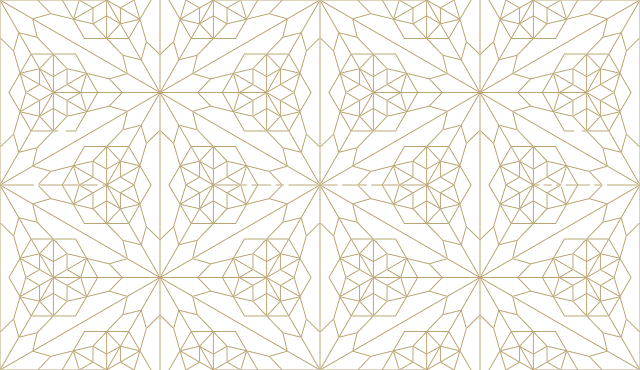
This pattern is drawn by a Shadertoy shader. Its source:

```glsl
// Seamless gold line lattice of twelve-ray stars and six-petal flowers on white.

float hash(float n) {
    n = fract(n * 0.1031);
    n *= n + 33.33;
    return fract(n * (n + n));
}

float segmentDist(vec2 p, vec2 a, vec2 b) {
    vec2 ab = b - a;
    return length(p - a - ab * clamp(dot(p - a, ab) / dot(ab, ab), 0.0, 1.0));
}

vec2 polar(float radius, float degrees) {
    return radius * vec2(cos(radians(degrees)), sin(radians(degrees)));
}

// Mirrors the plane into the wedge from 0 to 30 degrees.
vec2 foldSixfold(vec2 p) {
    p = abs(p);
    vec2 normal = polar(1.0, 120.0);
    p -= 2.0 * max(dot(p, normal), 0.0) * normal;
    return vec2(p.x, abs(p.y));
}

// Offset from the nearest star; neighbouring stars are one unit apart.
vec2 nearestStar(vec2 uv) {
    vec2 cell = vec2(sqrt(3.0), 1.0);
    vec2 a = (fract(uv * 2.0 + 0.5) - 0.5) * cell;
    vec2 b = (fract(uv * 2.0) - 0.5) * cell;
    return dot(a, a) < dot(b, b) ? a : b;
}

// Hexagon holding a six-pointed star of rhombi.
float flowerDist(vec2 p) {
    p = foldSixfold(p);
    vec2 tip = vec2(0.1485, 0.0);
    vec2 notch = polar(0.0857, 30.0);
    vec2 edgeMid = polar(0.208, 30.0);
    float d = segmentDist(p, vec2(0.0), edgeMid);
    d = min(d, segmentDist(p, edgeMid, vec2(0.2402, 0.0)));
    d = min(d, segmentDist(p, notch, tip));
    return min(d, segmentDist(p, edgeMid, tip));
}

float patternDist(vec2 uv) {
    vec2 p = foldSixfold(nearestStar(uv));
    vec2 flower = vec2(1.0 / sqrt(3.0), 0.0);
    vec2 petalTip = polar(0.285, 15.0);

    // Long rays on the mirror axes
    float d = min(p.y, abs(dot(p, polar(1.0, 120.0))));

    // Petal outline and its link to the flower
    d = min(d, segmentDist(p, vec2(0.204, 0.0), petalTip));
    d = min(d, segmentDist(p, polar(0.204, 30.0), petalTip));
    d = min(d, segmentDist(p, petalTip, flower + polar(0.208, 150.0)));
    return min(d, flowerDist(p - flower));
}

// Soft-edged box mask, 1 inside
float boxMask(vec2 offset, vec2 halfSize, vec2 pixel) {
    vec2 m = clamp((halfSize - abs(offset)) / pixel + 0.5, 0.0, 1.0);
    return m.x * m.y;
}

// Small breaks along the middle row and in two outer bars
float wear(vec2 uv) {
    vec2 pixel = 1.0 / iResolution.xy;
    float column = floor(uv.x * 48.0);
    float shift = (hash(column + 7.0) - 0.5) * 0.5;
    vec2 offset = vec2((fract(uv.x * 48.0) - 0.5 - shift) / 48.0, uv.y - 0.5);
    float gap = boxMask(offset, vec2(0.0035, 0.005), pixel);
    gap *= step(hash(column + 31.0), 0.32);
    vec2 bar = vec2(abs(uv.x - 0.5) - 0.403, uv.y - 0.645);
    return max(gap, boxMask(bar, vec2(0.006, 0.005), pixel));
}

void mainImage(out vec4 fragColor, in vec2 fragCoord) {
    vec2 uv = fragCoord / iResolution.xy;
    float pixel = 2.0 / iResolution.y;
    float halfWidth = 0.0024;

    // Share of the pixel that the line covers
    float d = patternDist(uv);
    float ink = min(d + 0.5 * pixel, halfWidth) - max(d - 0.5 * pixel, -halfWidth);
    ink = clamp(ink / pixel, 0.0, 1.0) * (1.0 - wear(uv));

    vec3 gold = vec3(0.70, 0.61, 0.39);
    fragColor = vec4(mix(vec3(1.0), gold, ink), 1.0);
}
```
